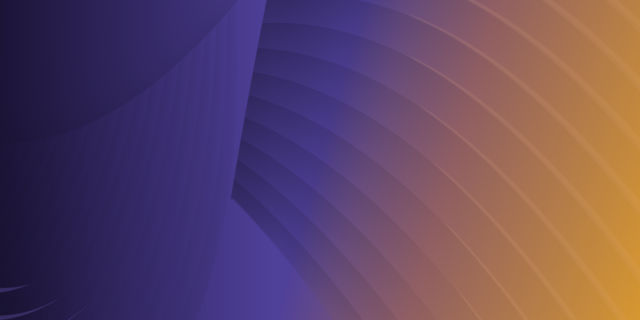
This background is drawn by a Shadertoy shader. Its source:

```glsl
// Two sweeping fans over a slanted gradient from night blue through mauve to gold.
// Feather edges form one family of parabolas, solved for the band index at each
// point; faint ribs fill a curved wing on the left, with slivers in the corner.

#define SLANT 0.28          // lean of the warm gradient
#define FEATHER_GAP 0.0677  // spacing of feather roots
#define FEATHER_SHADE 0.09  // contrast between feathers
#define RIB_SHADE 0.055     // contrast between wing ribs
#define GLINT 0.17          // strength of light feather rims
#define GLINT_WIDTH 0.20    // rim width at the right, in bands

const vec3 NIGHT = vec3(0.115, 0.085, 0.23);
const vec3 BLUE  = vec3(0.31, 0.25, 0.60);
const vec3 MAUVE = vec3(0.56, 0.37, 0.39);
const vec3 GOLD  = vec3(0.84, 0.595, 0.19);
const vec3 PEACH = vec3(0.88, 0.66, 0.52);
const vec3 LILAC = vec3(0.36, 0.29, 0.60);

// Antialiased step: 1 where the signed value is positive.
float cover(float signedDist, float blur) {
    return smoothstep(-blur, blur, signedDist);
}

// Sawtooth with its jump softened over the given width.
float softSaw(float v, float blur) {
    float f = fract(v);
    return f * (1.0 - smoothstep(1.0 - min(blur, 0.5), 1.0, f));
}

vec3 backdrop(vec2 p, float t) {
    vec3 c = mix(NIGHT, BLUE, clamp(p.x / 0.85, 0.0, 1.0));
    c = mix(c, MAUVE, clamp((t - 0.86) / 0.41, 0.0, 1.0));
    return mix(c, GOLD, clamp((t - 1.27) / 0.73, 0.0, 1.0));
}

// Continuous feather number; whole values lie on the parabolic edges.
float featherIndex(vec2 p) {
    float d = max(p.x - 0.729, 0.0);
    float a = 0.004 * d;
    float b = FEATHER_GAP + 0.18 * d;
    float c = p.y - 0.378 + 1.02 * d + 0.614 * d * d;
    return 2.0 * c / (b + sqrt(max(b * b - 4.0 * a * c, 0.0)));
}

vec3 addWing(vec3 color, vec2 p, float px) {
    float depth = 1.0 - p.y;
    float rightEdge = 0.742 - 0.13 * depth * depth * depth;
    float topGap = 0.552 + 0.81 * p.x * p.x - p.y;
    float inside = cover(rightEdge - p.x, px) * cover(topGap, px);

    // Sky above the wing, darkest along the crest
    float sky = cover(-topGap, px) * cover(0.75 - p.x, 0.06);
    color *= 1.0 - sky * (0.06 + 0.07 * exp(-abs(topGap) * 14.0));

    // Ribs spread apart on the way down
    float rib = (rightEdge - p.x) / (0.032 + 0.025 * depth);
    float saw = softSaw(rib, 2.0 * px / 0.035);
    float fade = exp(-max(topGap, 0.0) * 2.0);
    float tone = 0.95 - RIB_SHADE * saw * (0.4 + 0.6 * fade) + 0.05 * fade;
    tone -= 0.12 * depth * (1.0 - smoothstep(0.0, 0.4, p.x));
    return color * mix(1.0, tone, inside);
}

vec3 addFeathers(vec3 color, vec2 p, float t, float px) {
    float k = featherIndex(p);
    float blur = max(fwidth(k), 0.001);
    float h = p.y - 0.378;
    float leftEdge = 0.721 + 0.165 * h + 0.025 * h * h;
    float inside = cover(p.x - leftEdge, px) * cover(k, blur);

    // Deep shadow at the roots, stepped tones across the bands
    float root = 1.0 - smoothstep(0.55, 1.05, t);
    float contrast = FEATHER_SHADE * (1.0 - 0.75 * smoothstep(0.95, 1.5, t));
    float tone = 1.0 - 0.30 * root - contrast * (softSaw(k, blur) - 0.3);
    vec3 feather = color * tone;
    feather.b -= 0.04 * smoothstep(0.8, 0.95, t) * (1.0 - smoothstep(1.0, 1.3, t));

    // Light rims taper to points toward the left
    float start = 1.26 + 0.04 * max(8.0 - k, 0.0);
    float grow = clamp((p.x - start) / (2.0 - start), 0.0, 1.0);
    float halfWidth = 0.5 * GLINT_WIDTH * grow + 0.012;
    float rimDist = abs(fract(k + 0.5) - 0.5);
    float rim = cover(halfWidth - rimDist, blur) * smoothstep(0.0, 0.06, grow);
    feather = mix(feather, PEACH, GLINT * rim * (1.0 - 0.35 * grow));
    return mix(color, feather, inside);
}

// Thin crescents in the lower left corner
vec3 addSlivers(vec3 color, vec2 p, float px) {
    for (int i = 0; i < 3; i++) {
        float n = float(i);
        float tip = 0.09 + 0.09 * n;
        float curve = 0.093 - 0.086 * n + 0.06 * p.x + 1.45 * p.x * p.x;
        float thick = 0.007 * clamp(1.0 - p.x / tip, 0.0, 1.0);
        float line = cover(thick - abs(p.y - curve), px);
        color = mix(color, LILAC, 0.45 * line * cover(tip - p.x, 0.01));
    }
    return color;
}

void mainImage(out vec4 fragColor, in vec2 fragCoord) {
    vec2 p = fragCoord / iResolution.xy * vec2(2.0, 1.0);
    float px = 1.0 / iResolution.y;
    float t = p.x - SLANT * p.y;

    vec3 color = backdrop(p, t);
    color = addWing(color, p, px);
    color = addFeathers(color, p, t, px);
    color = addSlivers(color, p, px);
    fragColor = vec4(color, 1.0);
}
```
